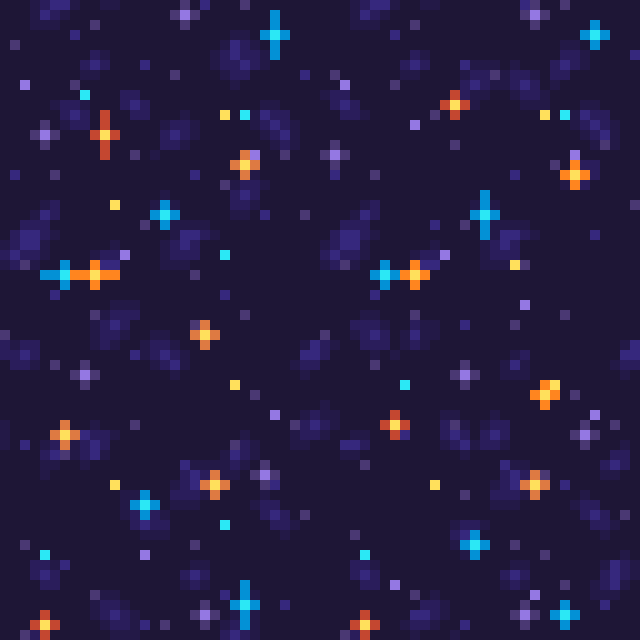
This pattern is drawn by a Shadertoy shader. Its source:

```glsl
// Pixel-art night sky: dim indigo clouds, single-cell dots and plus-shaped stars.
// Everything sits on a coarse grid of square cells; each layer splits the grid into
// tiles, gives every tile one jittered feature, and often echoes it half a canvas on.

const float CELLS = 64.0;          // cells along the canvas height
const float ECHO_PERIOD = 32.0;    // cells between echoed features
const float ECHO_SHARE = 0.7;      // share of tiles that repeat
const float CLOUD_TILE = 8.0;
const float STAR_TILE = 8.0;
const float DOT_TILE = 4.0;

// Shares of tiles that hold each feature
const float CLOUD_SHARE = 0.88;
const float WARM_SHARE = 0.24, BLUE_SHARE = 0.12, VIOLET_SHARE = 0.18;
const float CYAN_SHARE = 0.05, YELLOW_SHARE = 0.04, LILAC_SHARE = 0.05;
const float MAUVE_SHARE = 0.24, INDIGO_SHARE = 0.14;

// Cloud shape
const float CLOUD_STRETCH = 1.6;
const float CLOUD_RAGGED = 0.45;
const float CORE_EDGE = 0.42, BODY_EDGE = 0.85, HALO_EDGE = 1.2;

const vec3 NIGHT  = vec3(0.118, 0.086, 0.212);
const vec3 HALO   = vec3(0.138, 0.098, 0.280);
const vec3 BODY   = vec3(0.165, 0.112, 0.355);
const vec3 INDIGO = vec3(0.210, 0.157, 0.490);
const vec3 MAUVE  = vec3(0.290, 0.220, 0.450);
const vec3 LILAC  = vec3(0.580, 0.470, 0.890);
const vec3 CYAN   = vec3(0.170, 0.910, 0.960);
const vec3 BLUE   = vec3(0.010, 0.570, 0.840);
const vec3 YELLOW = vec3(1.000, 0.880, 0.360);
const vec3 RED    = vec3(0.770, 0.280, 0.190);
const vec3 COPPER = vec3(0.870, 0.480, 0.260);
const vec3 ORANGE = vec3(1.000, 0.520, 0.120);

vec3 hash3(vec2 p) {
    vec3 q = fract(p.xyx * vec3(0.1031, 0.1030, 0.0973));
    q += dot(q, q.yxz + 33.33);
    return fract((q.xxy + q.yzz) * q.zyx);
}

// Evenly spread value per tile, so that the shares hold on any canvas
float tileRank(vec2 tile, float offset) {
    return fract(dot(tile, vec2(0.7549, 0.5698)) + offset);
}

// Identity of a tile: usually shared with the tile one period away
vec2 echoTile(vec2 tile, float size) {
    bool echoed = hash3(tile + 91.0).x < ECHO_SHARE;
    return echoed ? vec2(mod(tile.x, ECHO_PERIOD / size), tile.y) : tile;
}

// Ragged, mostly diagonal blobs in three tones
vec3 clouds(vec2 cell) {
    float nearest = 10.0;
    for (int k = 0; k < 9; k++) {
        vec2 tile = floor(cell / CLOUD_TILE) + vec2(k % 3 - 1, k / 3 - 1);
        vec2 key = echoTile(tile, CLOUD_TILE);
        if (tileRank(key, 0.37) > CLOUD_SHARE) continue;
        vec3 place = hash3(key + 17.0), shape = hash3(key + 53.0);
        vec2 d = cell - tile * CLOUD_TILE - floor(place.xy * CLOUD_TILE);
        float lean = place.z < 0.7 ? 1.0 : -1.0;
        vec2 q = vec2((d.x + lean * d.y) / CLOUD_STRETCH, d.x - lean * d.y) * 0.707;
        float radius = mix(0.9, 1.75, shape.x * shape.x + 0.15);
        float ragged = CLOUD_RAGGED * (hash3(d + key * 7.0 + 29.0).x - 0.5);
        nearest = min(nearest, length(q) / radius + ragged + 0.4 * (shape.y - 0.5));
    }
    return nearest < CORE_EDGE ? INDIGO : nearest < BODY_EDGE ? BODY
         : nearest < HALO_EDGE ? HALO : NIGHT;
}

// Single-cell dots, one at most per tile
vec3 addDots(vec3 color, vec2 cell) {
    vec2 tile = floor(cell / DOT_TILE);
    vec2 key = echoTile(tile, DOT_TILE);
    vec2 spot = tile * DOT_TILE + floor(hash3(key + 5.0).xy * DOT_TILE);
    if (spot != cell) return color;
    float rank = tileRank(key, 0.11);
    if ((rank -= CYAN_SHARE) < 0.0) return CYAN;
    if ((rank -= MAUVE_SHARE) < 0.0) return MAUVE;
    if ((rank -= YELLOW_SHARE) < 0.0) return YELLOW;
    if ((rank -= INDIGO_SHARE) < 0.0) return INDIGO;
    if ((rank -= LILAC_SHARE) < 0.0) return LILAC;
    return color;
}

// Plus-shaped stars with a bright centre; a few have one long axis
vec3 addStars(vec3 color, vec2 cell) {
    for (int k = 0; k < 9; k++) {
        vec2 tile = floor(cell / STAR_TILE) + vec2(k % 3 - 1, k / 3 - 1);
        vec2 key = echoTile(tile, STAR_TILE);
        float rank = tileRank(key, 0.0);
        if (rank > WARM_SHARE + BLUE_SHARE + VIOLET_SHARE) continue;
        vec3 place = hash3(key + 71.0);
        vec2 d = abs(cell - tile * STAR_TILE - floor(place.xy * STAR_TILE));
        float hue = hash3(key + 113.0).x, stretch = hash3(tile + 37.0).y;
        vec3 arm = hue < 0.5 ? RED : hue < 0.82 ? COPPER : ORANGE, heart = YELLOW;
        vec2 reach = vec2(1.0);
        if (rank > WARM_SHARE + BLUE_SHARE) { arm = MAUVE; heart = LILAC; }
        else {
            if (rank > WARM_SHARE) { arm = BLUE; heart = CYAN; }
            reach += vec2(step(0.9, stretch), step(stretch, 0.06));
        }
        bool onAxis = min(d.x, d.y) < 0.5;
        if (onAxis && all(lessThan(d, reach + 0.5))) color = d.x + d.y < 0.5 ? heart : arm;
    }
    return color;
}

void mainImage(out vec4 fragColor, in vec2 fragCoord) {
    // Four samples per pixel smooth cell edges that fall inside a pixel
    vec3 sum = vec3(0.0);
    for (int s = 0; s < 4; s++) {
        vec2 shift = vec2(s % 2, s / 2) * 0.5 - 0.25;
        vec2 cell = floor((fragCoord + shift) / iResolution.y * CELLS);
        sum += addStars(addDots(clouds(cell), cell), cell);
    }
    fragColor = vec4(sum / 4.0, 1.0);
}
```
